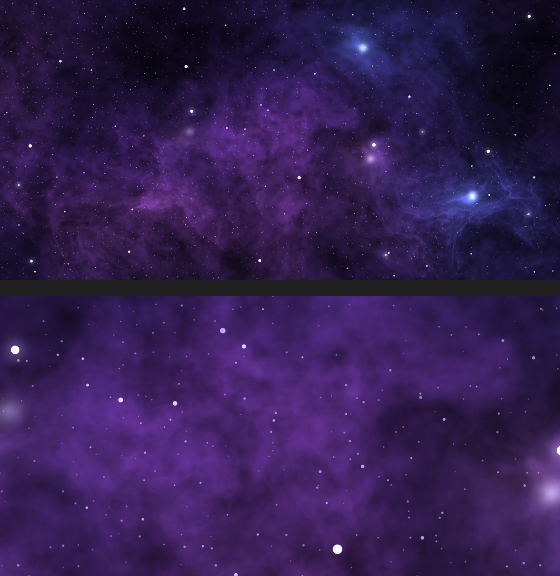
Top: the whole. Bottom: its middle third, enlarged.
Write a Shadertoy shader that draws this texture.

```glsl
// A violet nebula in deep space: domain-warped noise clouds tinted by soft
// colour regions, ridged-noise filaments, scattered stars in jittered grids,
// and a few bright glowing suns.

float hash(vec2 p) {
    return fract(sin(dot(p, vec2(127.1, 311.7))) * 43758.5453);
}

float noise(vec2 p) {
    vec2 i = floor(p), f = fract(p);
    f = f * f * (3.0 - 2.0 * f);
    return mix(mix(hash(i), hash(i + vec2(1, 0)), f.x),
               mix(hash(i + vec2(0, 1)), hash(i + vec2(1, 1)), f.x), f.y);
}

const mat2 TURN = mat2(0.8, 0.6, -0.6, 0.8);

float fbm(vec2 p) {
    float sum = 0.0, amp = 0.5;
    for (int i = 0; i < 6; i++) {
        sum += amp * noise(p);
        p = TURN * p * 2.03 + 17.3;
        amp *= 0.5;
    }
    return sum;
}

// Thin bright veins along the mid level of the noise
float filaments(vec2 p) {
    float sum = 0.0, amp = 0.6;
    for (int i = 0; i < 3; i++) {
        sum += amp * pow(1.0 - abs(2.0 * noise(p) - 1.0), 9.0);
        p = TURN * p * 1.9 + 5.7;
        amp *= 0.65;
    }
    return sum;
}

float blob(vec2 p, vec2 centre, vec2 radius) {
    vec2 d = (p - centre) / radius;
    return exp(-dot(d, d));
}

// Four grids of stars, from few and large to many and faint
vec3 starField(vec2 p, float pixel) {
    vec3 light = vec3(0);
    for (int i = 0; i < 4; i++) {
        float layer = float(i);
        float scale = 7.0 * exp2(layer);
        vec2 cell = floor(p * scale) + 53.0 * layer;
        vec2 jitter = 0.2 + 0.6 * vec2(hash(cell + 3.1), hash(cell + 8.7));
        float d = length(fract(p * scale) - jitter) / scale;
        float size = hash(cell + 21.4);
        float radius = mix(0.55, 1.1, size * size) * max(0.0055 * exp2(-0.9 * layer), 0.0014);
        float share = 0.27 + 0.03 * layer - 0.06 * p.x;
        float present = step(hash(cell), share);
        float disc = 1.0 - smoothstep(radius - 0.5 * pixel, radius + 0.5 * pixel, d);
        float power = mix(0.35, 1.0, size) * (1.0 - 0.2 * layer);
        light += present * power * disc * vec3(0.92, 0.92, 0.97);
        // Hazy halo around some of the large stars
        float hazy = i == 0 ? step(0.5, hash(cell + 40.2)) : 0.0;
        light += present * hazy * 0.25 * exp(-d * d / 0.00015) * vec3(0.72, 0.73, 0.75);
    }
    return light;
}

void mainImage(out vec4 fragColor, in vec2 fragCoord) {
    float pixel = 1.0 / iResolution.y;
    vec2 p = fragCoord * pixel;

    // Warped coordinates, cloud density and fine texture
    vec2 warp = vec2(fbm(p * 3.0 + 4.2), fbm(p * 3.0 + 31.6)) - 0.5;
    vec2 q = p + 0.35 * warp;
    float cloud = smoothstep(0.22, 0.75, fbm(q * 4.0 + 9.0));
    float detail = fbm(p * 13.0 + 3.0 * warp + 2.0);
    float grit = fbm(p * 45.0 + 6.0);

    // Colour regions
    float violet = blob(q, vec2(0.98, 0.52), vec2(0.48, 0.34))
                 + 0.6 * blob(q, vec2(0.25, 0.38), vec2(0.4, 0.25));
    float pink = blob(q, vec2(0.47, 0.22), vec2(0.38, 0.19))
               + 0.75 * blob(q, vec2(1.2, 0.2), vec2(0.36, 0.26))
               + 0.4 * blob(q, vec2(0.98, 0.55), vec2(0.2, 0.15))
               + 0.45 * blob(q, vec2(0.0, 0.8), vec2(0.3, 0.35));
    float blue = blob(q, vec2(1.42, 0.83), vec2(0.36, 0.22))
               + blob(q, vec2(1.72, 0.25), vec2(0.34, 0.28));

    vec3 col = vec3(0.066, 0.044, 0.142) + 0.5 * cloud * vec3(0.07, 0.04, 0.11);
    float gain = 0.6 + 0.7 * cloud;
    col += gain * violet * vec3(0.105, 0.045, 0.17);
    col += gain * pink * vec3(0.16, 0.07, 0.14);
    col += gain * blue * vec3(0.03, 0.045, 0.11);
    col *= 0.15 + 1.1 * detail + 0.6 * grit;

    // Dark gaps
    float gap = blob(q, vec2(0.6, 0.87), vec2(0.24, 0.18))
              + blob(q, vec2(1.93, 0.82), vec2(0.22, 0.3))
              + 0.7 * blob(q, vec2(1.34, 0.62), vec2(0.14, 0.13))
              + 0.7 * blob(q, vec2(0.84, 0.08), vec2(0.14, 0.12));
    col *= 1.0 - 0.55 * min(gap, 1.0);

    // Veins in the lower corners, slanted streaks in the upper right
    float veins = filaments(p * 8.0 + 4.0 * warp + 1.2 * detail) * (0.2 + cloud);
    vec3 veinTint = mix(vec3(0.26, 0.15, 0.3), vec3(0.16, 0.16, 0.34), smoothstep(1.2, 1.7, p.x));
    float veinMask = blob(p, vec2(0.5, 0.25), vec2(0.4, 0.25))
                   + blob(p, vec2(1.7, 0.22), vec2(0.35, 0.28));
    col += 0.8 * veins * veinMask * veinTint;
    float streaks = filaments(TURN * q * vec2(5.0, 14.0));
    col += 0.25 * streaks * blob(p, vec2(1.55, 0.82), vec2(0.28, 0.2)) * vec3(0.15, 0.2, 0.34);

    // Glowing suns: position and strength
    vec3 suns[4] = vec3[4](vec3(1.297, 0.83, 0.9), vec3(1.688, 0.3, 1.0),
                           vec3(1.323, 0.432, 0.6), vec3(0.677, 0.53, 0.4));
    for (int i = 0; i < 4; i++) {
        float d = length(p - suns[i].xy);
        float ragged = length(p + 0.15 * warp - suns[i].xy);
        vec3 tint = i < 2 ? vec3(0.15, 0.27, 0.42) : vec3(0.4, 0.26, 0.38);
        float halo = exp(-ragged * 20.0) * (0.2 + 1.5 * detail);
        col += suns[i].z * (halo * tint + 0.8 * exp(-d * d / 0.00022) * vec3(0.75, 0.82, 0.84));
    }

    col += starField(p, pixel);
    fragColor = vec4(min(col, 1.0), 1.0);
}
```
